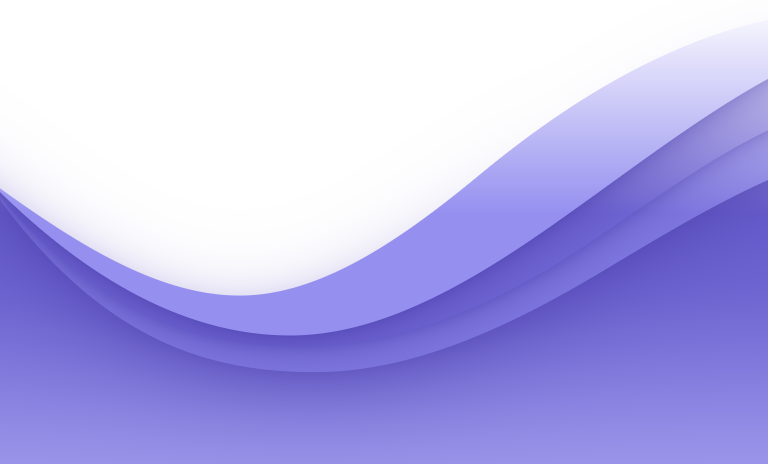
This background is drawn by a WebGL 2 fragment shader. Its source:

```glsl
#version 300 es
precision highp float;
// Layered violet waves sweeping up to the right beneath a white sky.
// Each wave edge is a smooth Hermite curve; layers are painted back to front,
// each with a vertical gradient and a soft shadow under its upper edge.

uniform vec2 u_resolution;
out vec4 outColor;

// An edge in canvas fractions: heights and slopes at its four knots.
struct Wave {
  vec2 left;   // height, slope at x = 0
  vec2 dip;    // x, height of the lowest point
  vec3 rise;   // x, height, slope at the steepest point
  vec2 right;  // height, slope at x = 1
};

// Paint below an edge: base colour, shadow strength and shadow width.
struct Paint {
  vec3 color;
  float shade;
  float spread;
};

const int LAYERS = 4;
const Wave WAVES[LAYERS] = Wave[LAYERS](
  Wave(vec2(0.594, -1.19), vec2(0.312, 0.363), vec3(0.625, 0.624, 1.37), vec2(0.957, 0.36)),
  Wave(vec2(0.586, -1.62), vec2(0.378, 0.277), vec3(0.703, 0.496, 1.14), vec2(0.830, 0.91)),
  Wave(vec2(0.575, -1.98), vec2(0.390, 0.253), vec3(0.755, 0.463, 1.09), vec2(0.719, 0.79)),
  Wave(vec2(0.569, -2.24), vec2(0.410, 0.198), vec3(0.781, 0.412, 0.99), vec2(0.612, 0.74))
);
const Paint PAINTS[LAYERS] = Paint[LAYERS](
  Paint(vec3(0.585, 0.565, 0.940), 0.00, 0.05),
  Paint(vec3(0.440, 0.400, 0.830), 0.60, 0.04),
  Paint(vec3(0.500, 0.470, 0.880), 0.50, 0.03),
  Paint(vec3(0.420, 0.380, 0.815), 0.55, 0.08)
);

const vec3 WHITE = vec3(1.0);
const vec3 SHADOW = vec3(0.30, 0.25, 0.68);
const vec3 SKY_SHADOW = vec3(0.78, 0.76, 0.91);
const vec3 FLOOR_COLOR = vec3(0.61, 0.59, 0.92);
const float FADE_START = 0.54;   // height where layers begin to pale
const float FADE_END = 1.0;      // height where they become white
const float SKY_SPREAD = 0.045;  // reach of the shadow on the sky
const float SKY_SHADE = 0.50;

// Cubic Hermite curve between points a and b with slopes sa and sb.
float hermite(float x, vec2 a, vec2 b, float sa, float sb) {
  float span = b.x - a.x;
  float t = (x - a.x) / span;
  float s = 1.0 - t;
  return s * s * ((1.0 + 2.0 * t) * a.y + t * span * sa)
       + t * t * ((3.0 - 2.0 * t) * b.y - s * span * sb);
}

float waveHeight(Wave w, float x) {
  if (x < w.dip.x) return hermite(x, vec2(0.0, w.left.x), w.dip, w.left.y, 0.0);
  if (x < w.rise.x) return hermite(x, w.dip, w.rise.xy, 0.0, w.rise.z);
  return hermite(x, w.rise.xy, vec2(1.0, w.right.x), w.rise.z, w.right.y);
}

// Approximate distance below the edge, in canvas heights.
float depthBelow(Wave w, vec2 p, float aspect) {
  const float STEP = 0.002;
  float rise = waveHeight(w, p.x + STEP) - waveHeight(w, p.x - STEP);
  float slope = rise / (2.0 * STEP * aspect);
  return (waveHeight(w, p.x) - p.y) / sqrt(1.0 + slope * slope);
}

void main() {
  vec2 p = gl_FragCoord.xy / u_resolution;
  float aspect = u_resolution.x / u_resolution.y;
  float paleness = clamp((p.y - FADE_START) / (FADE_END - FADE_START), 0.0, 1.0);

  // Sky with a soft shadow gathering in the valley
  float above = max(-depthBelow(WAVES[0], p, aspect), 0.0);
  float valley = mix(1.0, 0.15, smoothstep(0.32, 0.75, p.x));
  vec3 color = mix(WHITE, SKY_SHADOW, SKY_SHADE * valley * exp(-above / SKY_SPREAD));

  // Waves from back to front
  for (int i = 0; i < LAYERS; i++) {
    Paint paint = PAINTS[i];
    float depth = depthBelow(WAVES[i], p, aspect);
    vec3 base = paint.color;
    if (i == LAYERS - 1) base = mix(FLOOR_COLOR, base, smoothstep(-0.15, 0.5, p.y) * 1.12 - 0.12);
    base = mix(base, WHITE, paleness);
    float shadow = paint.shade * exp(-max(depth, 0.0) / paint.spread);
    base = mix(base, SHADOW, shadow * (1.0 - 0.6 * paleness));
    color = mix(color, base, clamp(depth * u_resolution.y + 0.5, 0.0, 1.0));
  }

  outColor = vec4(color, 1.0);
}
```
